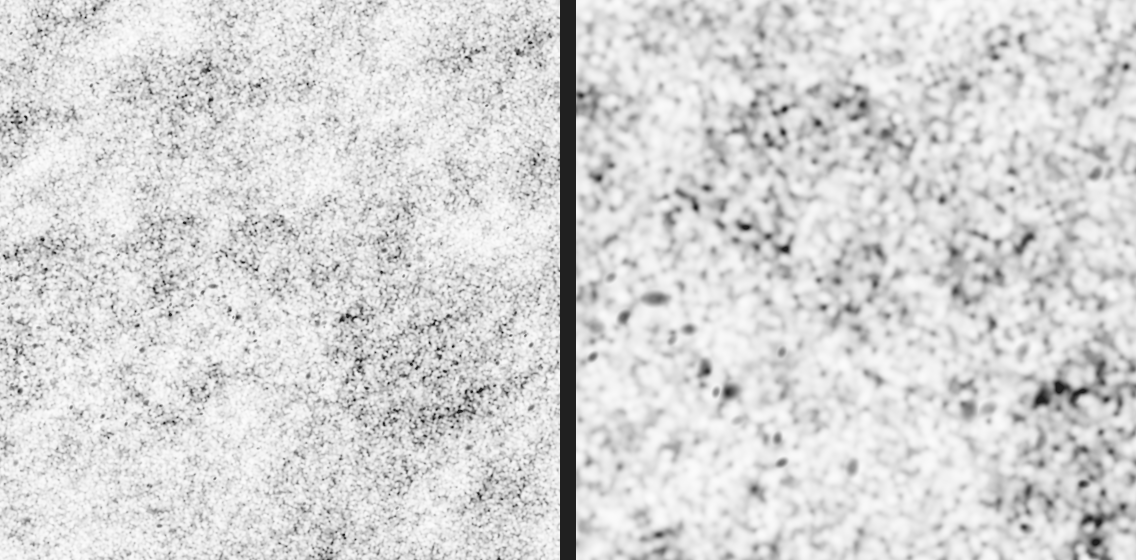
Left, the full canvas; right, a detail of the centre.
Reproduce this texture procedurally as a WebGL 2 fragment shader.

```glsl
#version 300 es
precision highp float;
// Pale stone-like surface: diagonal grey clouds, fine grain and scattered dark specks.

uniform vec2 u_resolution;
out vec4 fragColor;

const float STREAK_ANGLE = 0.62;
const float MEDIAN_SHADE = 0.112; // typical darkness below white
const float SHADE_SPREAD = 0.57;  // log-normal width of the darkness

// Integer hash of a lattice cell, 0 to 1
float hash(vec2 cell, float seed) {
    uvec3 v = uvec3(ivec3(cell, seed));
    uint h = v.x * 1597u ^ v.y * 51749u ^ v.z * 7919u;
    h = (h ^ (h >> 15)) * 73471u;
    h = (h ^ (h >> 13)) * 95717u;
    h = (h ^ (h >> 16)) * 40503u;
    h ^= h >> 15;
    return float(h & 65535u) / 65535.0;
}

mat2 rotation(float angle) {
    float c = cos(angle), s = sin(angle);
    return mat2(c, -s, s, c);
}

// Smooth lattice noise with zero mean and roughly unit deviation
float noise(vec2 p, float seed) {
    vec2 cell = floor(p), f = fract(p);
    vec2 w = f * f * (3.0 - 2.0 * f);
    float low = mix(hash(cell, seed), hash(cell + vec2(1, 0), seed), w.x);
    float high = mix(hash(cell + vec2(0, 1), seed), hash(cell + vec2(1, 1), seed), w.x);
    return (mix(low, high, w.y) - 0.5) / 0.215;
}

// Layered clouds, stretched along the streak direction
float clouds(vec2 p) {
    vec2 q = rotation(STREAK_ANGLE) * p * vec2(0.75, 1.2);
    float sum = 0.0, frequency = 5.0, weight = 0.27;
    for (int i = 0; i < 4; i++) {
        float turn = 0.25 * sin(float(i) * 2.4);
        sum += weight * noise(rotation(turn) * q * frequency + 5.2, float(i + 1));
        frequency *= 2.05;
        weight *= 1.08;
    }
    return sum;
}

// Coarse band across the middle, strongest on the left
float coarseBand(vec2 p) {
    float band = smoothstep(0.14, 0.34, p.y) * (1.0 - smoothstep(0.46, 0.64, p.y));
    return band * mix(1.0, 0.45, smoothstep(0.2, 0.7, p.x));
}

// Fine grain from crossed lattices; coarseness adds larger clumps
float grain(vec2 p, float coarseness) {
    float fine = noise(rotation(0.4) * p * 197.0, 11.0);
    float crossed = noise(rotation(1.2) * p * 216.0, 12.0);
    float clump = noise(rotation(0.85) * p * 115.0, 13.0);
    return 0.6 * fine + 0.6 * crossed + mix(0.18, 0.5, coarseness) * clump;
}

// Cellular specks: at most one soft, slanted dot in each cell, gathered in loose groups
float specks(vec2 p, float cells) {
    vec2 g = p * cells, home = floor(g);
    float mark = 0.0;
    for (int y = -1; y <= 1; y++) {
        for (int x = -1; x <= 1; x++) {
            vec2 cell = home + vec2(x, y);
            vec2 center = cell + vec2(hash(cell, 21.0), hash(cell, 22.0));
            float tilt = STREAK_ANGLE + 1.6 * (hash(cell, 23.0) - 0.5);
            vec2 d = rotation(tilt) * (g - center) * vec2(0.8, 1.15);
            float radius = mix(0.2, 0.42, pow(hash(cell, 24.0), 2.0));
            float gathering = smoothstep(-0.8, 1.2, noise(cell * 0.15, 27.0));
            float density = mix(0.012, 0.2, coarseBand(cell / cells)) * gathering;
            float present = step(hash(cell, 25.0), density);
            float dotShape = 1.0 - smoothstep(0.2 * radius, 1.5 * radius, length(d));
            mark = max(mark, present * dotShape * mix(0.4, 1.0, hash(cell, 26.0)));
        }
    }
    return mark;
}

void main() {
    vec2 p = gl_FragCoord.xy / min(u_resolution.x, u_resolution.y);

    // Log-normal darkness from clouds and grain
    float variation = clouds(p) + grain(p, coarseBand(p));
    float shade = MEDIAN_SHADE * exp(SHADE_SPREAD * variation);

    // Dark specks on top
    shade += 0.5 * specks(p, 80.0);

    fragColor = vec4(vec3(1.0 - min(shade, 0.88)), 1.0);
}
```
